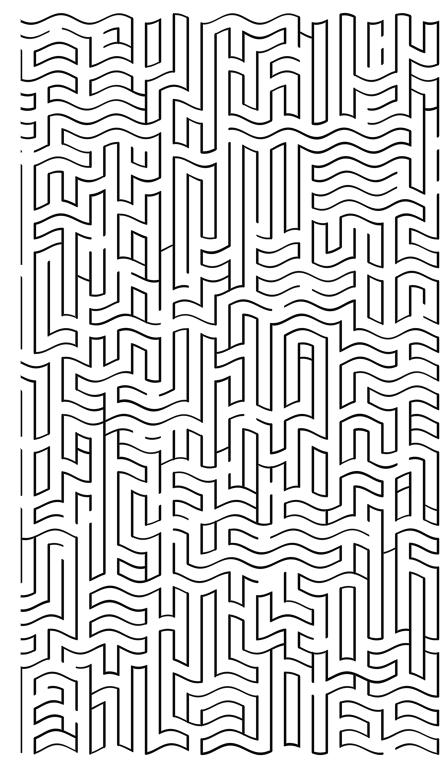
This pattern is drawn by a WebGL 1 fragment shader. Its source:

```glsl
precision highp float;
uniform vec2 u_resolution;

const vec2 NODES = vec2(16.0, 26.0);          // tree nodes, each two lattice steps wide
const vec2 ORIGIN = vec2(0.0092, 0.0247);     // lower left lattice point, in canvas heights
const vec2 STEP = vec2(0.0181, 0.01864);      // lattice spacing
const float WAVE_LENGTH = 0.0755;
const float WAVE_HEIGHT = 0.0062;
const float WAVE_CREST = 0.306;
const vec3 PAPER = vec3(1.0);
const vec3 INK = vec3(0.015);

float hash(vec2 p, float seed) {
  vec3 h = fract(vec3(p.xyx + seed) * vec3(0.1031, 0.1030, 0.0973));
  h += dot(h, h.yzx + 33.33);
  return fract((h.x + h.y) * h.z);
}

float valueNoise(vec2 p, float seed) {
  vec2 i = floor(p), f = fract(p);
  f = f * f * (3.0 - 2.0 * f);
  float low = mix(hash(i, seed), hash(i + vec2(1.0, 0.0), seed), f.x);
  float high = mix(hash(i + vec2(0.0, 1.0), seed), hash(i + 1.0, seed), f.x);
  return mix(low, high, f.y);
}

bool outside(vec2 p, vec2 size) {
  return any(lessThan(p, vec2(0.0))) || any(greaterThan(p, size - 1.0));
}

// Each node points at one neighbour; patches favour one axis.
vec2 parentOf(vec2 node) {
  float upright = hash(floor(node / 3.0), 71.0) > 0.45 ? 0.74 : 0.28;
  vec2 axis = hash(node, 13.0) < upright ? vec2(0.0, 1.0) : vec2(1.0, 0.0);
  vec2 way = hash(node, 37.0) < 0.76 ? axis : -axis;
  return outside(node + way, NODES) ? node - way : node + way;
}

bool linked(vec2 a, vec2 b) {
  if (outside(a, NODES) || outside(b, NODES)) return false;
  return distance(parentOf(a), b) < 0.5 || distance(parentOf(b), a) < 0.5;
}

// The walls are the outline of the tree, with a few breaks and branches.
bool hasWall(vec2 vertex, vec2 dir) {
  if (outside(vertex, NODES * 2.0) || outside(vertex + dir, NODES * 2.0)) return false;
  vec2 node = floor(vertex * 0.5);
  vec2 nextNode = floor((vertex + dir) * 0.5);
  bool wall;
  if (distance(node, nextNode) > 0.5) {
    wall = linked(node, nextNode);
  } else {
    vec2 side = 1.0 - dir;
    vec2 outward = side * (2.0 * mod(vertex, 2.0) - 1.0);
    wall = !linked(node, node + outward);
  }
  bool flipped = hash(vertex + dir * 0.37, 151.0) < 0.025;
  return flipped ? !wall : wall;
}

// Signed distance to a straight wall, in canvas heights.
float wallDistance(vec2 q, vec2 vertex, vec2 dir, float halfWidth) {
  vec2 offset = abs(q - vertex - 0.5 * dir) - 0.5 * dir;
  return length(max(offset, 0.0) * STEP) - halfWidth;
}

float waveAt(vec2 p) {
  float drift = 0.7 * sin(p.y * 9.0) + 0.4 * sin(p.x * 7.0 + p.y * 4.0);
  return WAVE_HEIGHT * cos(6.28318 * (p.x - WAVE_CREST) / WAVE_LENGTH + drift);
}

void main() {
  vec2 p = gl_FragCoord.xy / u_resolution.y;
  vec2 q = (p - ORIGIN - vec2(0.0, waveAt(p))) / STEP;

  // Upright strokes are even, wavy strokes swell and thin.
  float uprightHalf = 0.0016;
  float wavyHalf = mix(0.00095, 0.0018, valueNoise(q * vec2(0.4, 0.8), 211.0));

  float d = 1.0;
  for (int j = -1; j <= 1; j++) {
    for (int i = -1; i <= 1; i++) {
      vec2 vertex = floor(q) + vec2(float(i), float(j));
      vec2 right = vec2(1.0, 0.0), up = vec2(0.0, 1.0);
      if (hasWall(vertex, right)) d = min(d, wallDistance(q, vertex, right, wavyHalf));
      if (hasWall(vertex, up)) d = min(d, wallDistance(q, vertex, up, uprightHalf));
    }
  }

  // The left border trims the first column.
  d = max(d, (0.98 - q.x) * STEP.x);

  float soft = 0.75 / u_resolution.y;
  float ink = 1.0 - smoothstep(-soft, soft, d);
  gl_FragColor = vec4(mix(PAPER, INK, ink), 1.0);
}
```
